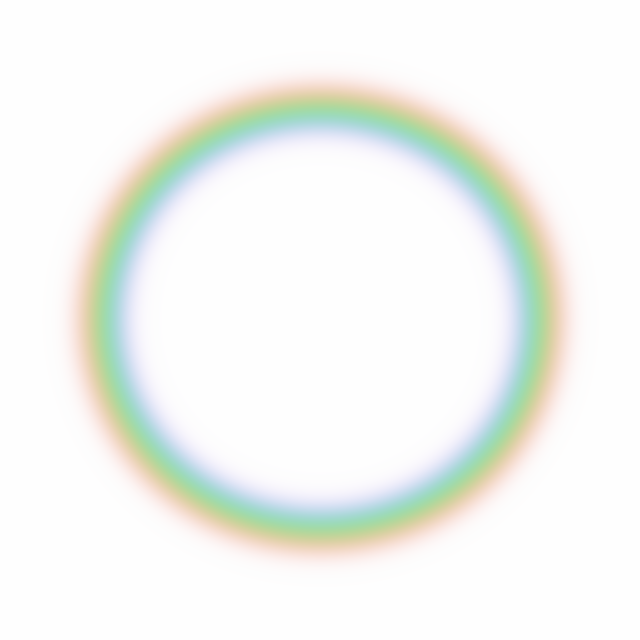
Reproduce this background procedurally as a Shadertoy shader.

```glsl
// Draws a soft pastel rainbow ring, slightly wider than tall, on white.

#define RING_CENTER vec2(0.0013, 0.0013)
#define RING_RADII vec2(0.3424, 0.3294)
#define PAPER_WHITE 0.997
#define RED_LOSS 0.37
#define BLUE_LOSS 0.38
#define GREEN_LOSS_OUTER 0.16
#define GREEN_LOSS_INNER 0.13
#define HALO_LOSS 0.010

// Bell curve of height one
float bell(float x, float center, float width) {
    float t = (x - center) / width;
    return exp(-0.5 * t * t);
}

// Approximate signed distance to an ellipse, positive outside
float ellipseDistance(vec2 p, vec2 radii) {
    return (length(p / radii) - 1.0) * 0.5 * (radii.x + radii.y);
}

// Light removed from each channel across the band
vec3 bandAbsorption(float d) {
    float red = RED_LOSS * bell(d, -0.0104, 0.0208);
    float green = GREEN_LOSS_OUTER * bell(d, 0.0221, 0.0195)
                + GREEN_LOSS_INNER * bell(d, -0.0260, 0.0195);
    float blue = BLUE_LOSS * bell(d, 0.0091, 0.0221);
    return vec3(red, green, blue);
}

void mainImage(out vec4 fragColor, in vec2 fragCoord) {
    // Centered canvas units
    float side = min(iResolution.x, iResolution.y);
    vec2 p = (fragCoord - 0.5 * iResolution.xy) / side;

    float d = ellipseDistance(p - RING_CENTER, RING_RADII);

    // Paper, faint wide halo, then the coloured band
    vec3 color = vec3(PAPER_WHITE);
    color -= HALO_LOSS * bell(d, 0.0, 0.055);
    color -= bandAbsorption(d);

    fragColor = vec4(clamp(color, 0.0, 1.0), 1.0);
}
```
